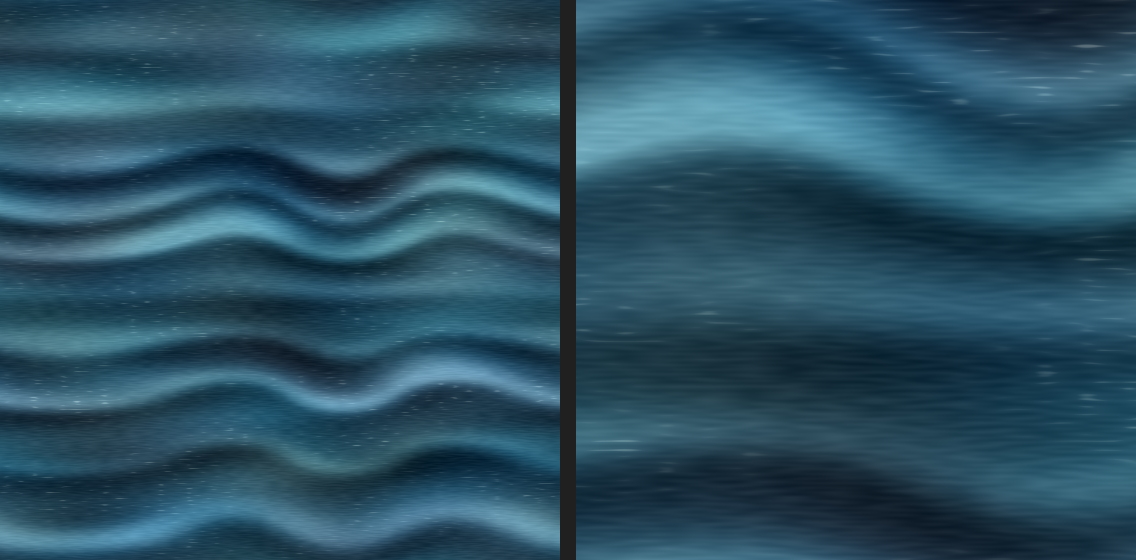
Left, the full canvas; right, a detail of the centre.
A WebGL 1 fragment shader for this background:

```glsl
precision highp float;
// Soft sea-like bands, ten down, bent into two swells across.
// A phase-warped cosine sets the bands, wrapping gradient noise varies their
// light and hue, and fine dashes add brushed wear. Tiles on all sides.

uniform vec2 u_resolution;

const float TAU = 6.28319;
const float BANDS = 10.0;          // light bands down the tile
const float SWELLS = 2.0;          // wave crests across the tile
const float SWELL_HEIGHT = 0.034;
const float BAND_SKEW = 0.4;       // sharper lower edge of each band
const float BAND_CONTRAST = 0.30;
const float CALM_CONTRAST = 0.4;   // share of band contrast in calm zones
const float PATCH_CONTRAST = 0.52;
const float DETAIL_CONTRAST = 0.32;
const float DASH_STRENGTH = 0.18;
const float GRAIN_STRENGTH = 0.055;

const vec2 PATCH_CELLS = vec2(3.0, 8.0);
const vec2 DETAIL_CELLS = vec2(3.0, 18.0);
const vec2 HUE_CELLS = vec2(3.0, 8.0);
const vec2 DASH_CELLS = vec2(40.0, 370.0);
const vec2 MASK_CELLS = vec2(5.0, 12.0);

const vec3 DEEP = vec3(0.04, 0.125, 0.18);
const vec3 MIDDLE = vec3(0.172, 0.335, 0.415);
const vec3 CREST = vec3(0.42, 0.64, 0.72);
const vec3 WARM_SHIFT = vec3(0.14, 0.0, -0.06);
const vec3 GREEN_SHIFT = vec3(-0.01, 0.03, -0.04);
const vec3 DASH_COLOR = vec3(1.0, 0.92, 0.78);

// Unit gradient of a lattice cell, repeating after period cells
vec2 gradient(vec2 cell, vec2 period, float seed) {
  cell = floor(mod(cell + 0.5, period));
  float h = fract(sin(dot(cell, vec2(12.99, 78.23)) + seed * 37.7) * 43758.5);
  return vec2(cos(TAU * h), sin(TAU * h));
}

// Gradient noise over the unit tile, about -0.7 to 0.7
float noise(vec2 uv, vec2 period, float seed) {
  vec2 p = uv * period;
  vec2 i = floor(p);
  vec2 f = p - i;
  vec2 s = f * f * f * (f * (f * 6.0 - 15.0) + 10.0);
  vec2 e = vec2(1.0, 0.0);
  float a = dot(gradient(i, period, seed), f);
  float b = dot(gradient(i + e.xy, period, seed), f - e.xy);
  float c = dot(gradient(i + e.yx, period, seed), f - e.yx);
  float d = dot(gradient(i + e.xx, period, seed), f - e.xx);
  return mix(mix(a, b, s.x), mix(c, d, s.x), s.y);
}

// Smooth bump that wraps around the tile
float bump(float t, float center, float width) {
  float k = TAU * width;
  return exp((cos(TAU * (t - center)) - 1.0) / (k * k));
}

// Two uneven crests across the tile
float swell(float x) {
  float shifted = x + 0.035 + 0.055 * cos(TAU * (x - 0.87));
  return cos(TAU * SWELLS * (shifted - 0.4));
}

// Angle that counts the bands, closer together in the middle
float bandPhase(float t) {
  return TAU * (BANDS * t - 0.29 + 0.42 * cos(TAU * (t - 0.68)));
}

void main() {
  vec2 uv = gl_FragCoord.xy / u_resolution;
  vec2 still = vec2(uv.x, 1.0 - uv.y);
  float depth = still.y;

  // Bend the rows; calm zones and the lower dark bases stay nearly flat
  float motion = 1.0 - 0.95 * bump(depth, 0.14, 0.09) - 0.85 * bump(depth, 0.54, 0.06);
  float base = 0.5 - 0.5 * cos(bandPhase(depth) - 0.7);
  float bend = motion * (1.0 - 0.65 * base * bump(depth, 0.82, 0.1));
  vec2 flow = vec2(uv.x, depth + SWELL_HEIGHT * bend * swell(uv.x));

  // Lightness from bands, one bright swell above a dim zone, and patches
  float phase = bandPhase(flow.y);
  float band = cos(phase - BAND_SKEW * cos(phase));
  float level = 0.47 + BAND_CONTRAST * mix(CALM_CONTRAST, 1.0, motion) * band;
  level += 0.17 * bump(flow.y, 0.415, 0.025) - 0.08 * bump(flow.y, 0.53, 0.07);
  level += PATCH_CONTRAST * noise(flow, PATCH_CELLS, 1.0);
  level += DETAIL_CONTRAST * noise(still, DETAIL_CELLS, 2.0);
  level = clamp(level, 0.0, 1.0);

  vec3 color = mix(DEEP, MIDDLE, min(level * 2.0, 1.0));
  color = mix(color, CREST, max(level * 2.0 - 1.0, 0.0));

  // Drift between slate, teal and blue
  float tintAmount = 0.5 + 0.4 * level;
  color += WARM_SHIFT * tintAmount * noise(flow, HUE_CELLS, 3.0);
  color += GREEN_SHIFT * tintAmount * noise(flow, HUE_CELLS, 4.0);

  // Brushed grain and sparse bright dashes
  float grain = noise(uv, DASH_CELLS, 5.0);
  float mask = smoothstep(-0.15, 0.35, noise(uv, MASK_CELLS, 6.0));
  color += GRAIN_STRENGTH * grain;
  color += DASH_COLOR * DASH_STRENGTH * mask * smoothstep(0.3, 0.65, grain);

  gl_FragColor = vec4(clamp(color, 0.0, 1.0), 1.0);
}
```
